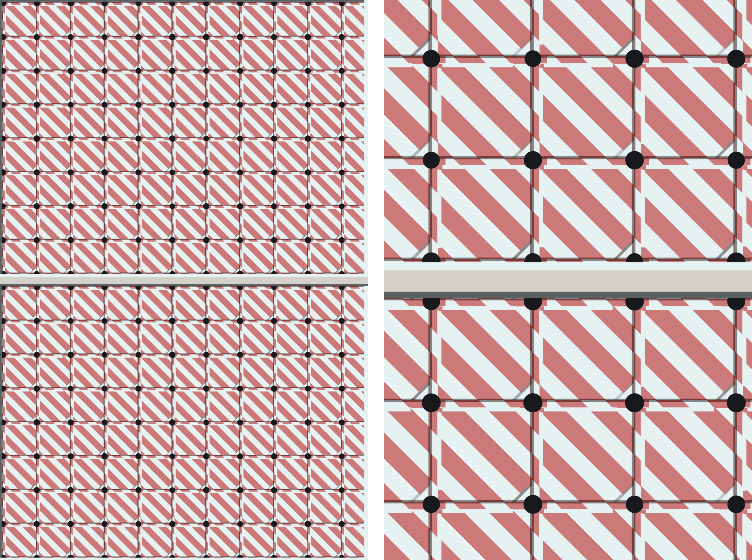
Left, the full canvas; right, a detail of the centre.
This pattern is drawn by a Shadertoy shader. Its source:

```glsl
// Two stacked panels of square tiles with diagonal candy stripes, thin shaded joints,
// round studs at the crossings and chamfered corners, split by a plain bar.
// Lengths are in tiles; y runs downward from the top edge.

const vec3 WHITE = vec3(0.90, 0.95, 0.95);
const vec3 RED = vec3(0.80, 0.475, 0.475);
const vec3 INK = vec3(0.09, 0.10, 0.11);
const vec3 FRAME = vec3(0.36, 0.38, 0.39);
const vec3 BAR = vec3(0.83, 0.82, 0.79);

float hash(vec2 p) {
    return fract(sin(dot(p, vec2(127.1, 311.7))) * 4375.85);
}

// Soft coverage of the region where distance d is negative
float cover(float d, float soft) {
    return smoothstep(soft, -soft, d);
}

// Soft coverage of the interval a..b
float band(float x, float a, float b, float soft) {
    return cover(abs(x - 0.5 * (a + b)) - 0.5 * (b - a), soft);
}

// Distance to the red stripes falling to the right, two periods per tile
float stripes(vec2 f, float shift) {
    float t = (f.x - f.y - 0.1 - shift) * 2.0;
    return (abs(fract(t + 0.5) - 0.5) - 0.26) * 0.354;
}

vec3 tiles(vec2 c, float aa) {
    vec2 id = floor(c), f = fract(c);
    float wear = hash(id);

    // Stripes, displaced in a narrow margin along the top and left edges
    float inner = min(f.x, f.y);
    float margin = cover(inner - 0.075, aa);
    float red = mix(cover(stripes(f, 0.0), aa), cover(stripes(f, 0.25), aa), margin);
    vec3 col = mix(WHITE, RED, red);

    // Pale dashed rim inside the margin
    float along = max(f.x, f.y);
    float dash = band(along, 0.12, 0.78 + 0.12 * wear, aa);
    col = mix(col, WHITE, dash * band(inner, 0.07, 0.11, aa));

    // Red foot beside each stud
    col = mix(col, RED, cover(max(f.x - 0.15, f.y - 0.07), aa));

    // Chamfer at the lower right corner, stronger on some tiles
    vec2 g = 1.0 - f;
    float corner = g.x + g.y;
    col = mix(col, WHITE, cover(corner - 0.17, aa));
    col = mix(col, vec3(0.53), (0.3 + 0.7 * wear) * band(corner, 0.16, 0.20, aa));

    // Joints shade the stripes beneath them, towards a neutral grey over white
    vec2 d = fract(c + 0.5) - 0.5;
    float across = cover(abs(d.y) - 0.016, aa);
    float down = cover(abs(d.x) - 0.018, aa);
    vec3 shade = mix(col * vec3(0.58, 0.55, 0.55), col * vec3(0.59, 0.47, 0.47), red);
    col = mix(col, shade, max(across, down));

    // Studs sit just below the crossings and differ a little in size
    float radius = 0.082 + 0.012 * hash(floor(c + 0.5) + 7.0);
    return mix(col, INK, cover(length(d - vec2(0.01, 0.025)) - radius, aa));
}

void mainImage(out vec4 fragColor, in vec2 fragCoord) {
    vec2 size = vec2(10.86, 16.55);
    vec2 uv = fragCoord / iResolution.xy;
    vec2 p = vec2(uv.x, 1.0 - uv.y) * size;
    float aa = 0.35 * size.x / iResolution.x;

    // Each panel starts its own grid
    float top = p.y < 8.28 ? 0.07 : 8.46;
    vec3 col = tiles(p - vec2(0.075, top), aa);

    // Dark left and top frame, pale right and bottom edges
    col = mix(col, FRAME, cover(min(p.x - 0.05, p.y - 0.05), aa));
    col = mix(col, WHITE, cover(min(10.75 - p.x, 16.48 - p.y), aa));

    // Dividing bar with a light upper edge and a dark lower edge
    col = mix(col, WHITE, band(p.y, 8.10, 8.20, aa));
    col = mix(col, BAR, band(p.y, 8.18, 8.40, aa));
    col = mix(col, FRAME, band(p.y, 8.39, 8.45, aa));

    fragColor = vec4(col, 1.0);
}
```
